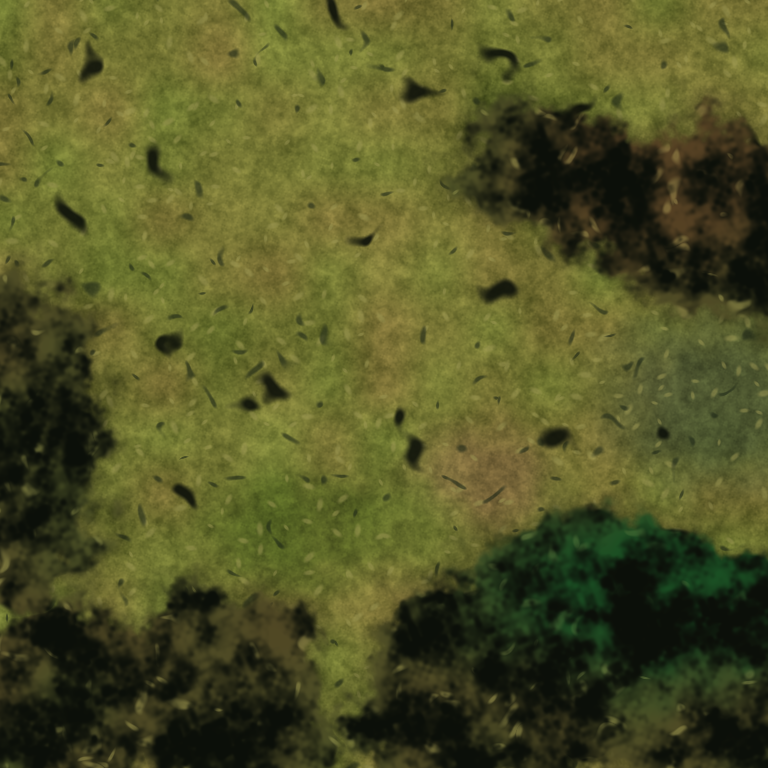
A three.js fragment shader for this texture:

```glsl
varying vec2 vUv;

const vec3 STRAW = vec3(0.62, 0.60, 0.33);
const vec3 GRASS_LIGHT = vec3(0.54, 0.53, 0.26);
const vec3 GRASS_DARK = vec3(0.35, 0.36, 0.15);
const vec3 GRASS_LUSH = vec3(0.30, 0.37, 0.12);
const vec3 GRASS_DULL = vec3(0.27, 0.31, 0.18);
const vec3 BARE_EARTH = vec3(0.50, 0.39, 0.25);
const vec3 SHADOW = vec3(0.045, 0.06, 0.035);
const vec3 LEAF = vec3(0.25, 0.28, 0.13);
const vec3 LEAF_BROWN = vec3(0.29, 0.22, 0.12);
const vec3 LEAF_GREEN = vec3(0.09, 0.27, 0.12);

float hash(vec2 p) {
  vec3 q = fract(p.xyx * 0.1031);
  q += dot(q, q.yzx + 33.33);
  return fract((q.x + q.y) * q.z);
}

mat2 rotation(float angle) {
  float c = cos(angle), s = sin(angle);
  return mat2(c, -s, s, c);
}

float noise(vec2 p) {
  vec2 cell = floor(p), f = fract(p);
  f = f * f * (3.0 - 2.0 * f);
  float low = mix(hash(cell), hash(cell + vec2(1.0, 0.0)), f.x);
  float high = mix(hash(cell + vec2(0.0, 1.0)), hash(cell + 1.0), f.x);
  return mix(low, high, f.y);
}

// Layered noise, turned between octaves to hide the lattice
float fbm(vec2 p, float gain) {
  float sum = 0.0, weight = 1.0, total = 0.0;
  for (int i = 0; i < 4; i++) {
    sum += weight * noise(p);
    total += weight;
    weight *= gain;
    p = rotation(0.65) * p * 2.05 + 17.3;
  }
  return sum / total;
}

// Scattered soft slivers with random place, size and direction
float flecks(vec2 p, float cells, float chance, float size, float seed) {
  vec2 g = p * cells;
  float mask = 0.0;
  for (int j = -1; j <= 1; j++) {
    for (int i = -1; i <= 1; i++) {
      vec2 cell = floor(g) + vec2(float(i), float(j));
      vec2 center = cell + vec2(hash(cell + seed), hash(cell + seed + 31.0));
      float pick = hash(cell + seed + 57.0);
      vec2 q = rotation(6.283 * hash(cell + seed + 83.0)) * (g - center);
      float radius = size * (1.3 - 0.7 * pick / chance);
      float body = 1.0 - smoothstep(0.3, 1.0, length(q * vec2(1.0, 2.1)) / max(radius, 0.01));
      mask = max(mask, step(pick, chance) * body);
    }
  }
  return mask;
}

float ellipse(vec2 p, vec2 center, vec2 radii, float angle) {
  vec2 q = rotation(angle) * (p - center);
  return (length(q / radii) - 1.0) * min(radii.x, radii.y);
}

float patchMask(vec2 p, vec2 center, vec2 radii) {
  return 1.0 - smoothstep(0.3, 1.2, length((p - center) / radii));
}

// Distance to the thickets at the right, left and lower edges
float thickets(vec2 p) {
  float d = ellipse(p, vec2(0.72, 0.78), vec2(0.135, 0.09), -0.5);
  d = min(d, ellipse(p, vec2(0.93, 0.71), vec2(0.17, 0.125), -0.15));
  d = min(d, ellipse(p, vec2(0.02, 0.41), vec2(0.115, 0.22), 0.0));
  d = min(d, ellipse(p, vec2(0.29, 0.09), vec2(0.135, 0.14), 0.0));
  d = min(d, ellipse(p, vec2(0.08, 0.08), vec2(0.15, 0.13), 0.0));
  d = min(d, ellipse(p, vec2(0.78, 0.18), vec2(0.19, 0.16), 0.0));
  d = min(d, ellipse(p, vec2(0.61, 0.09), vec2(0.15, 0.14), 0.3));
  return min(d, ellipse(p, vec2(0.95, 0.12), vec2(0.22, 0.15), 0.0));
}

vec3 meadow(vec2 p, vec2 warped) {
  float broad = fbm(p * 9.0, 0.6);
  float grain = fbm(p * 48.0 + 5.0, 0.85);
  float tone = 0.52 + 0.9 * (broad - 0.5) + 1.7 * (grain - 0.5);
  vec3 tint = mix(vec3(1.07, 0.98, 1.0), vec3(0.93, 1.03, 0.88), noise(p * 14.0 + 40.0));
  vec3 color = mix(GRASS_DARK, GRASS_LIGHT, clamp(tone, -0.4, 1.3)) * tint;
  float shade = 0.65 + 0.7 * grain;
  color = mix(color, GRASS_LUSH * shade, 0.75 * patchMask(warped, vec2(0.40, 0.31), vec2(0.18, 0.10)));
  color = mix(color, GRASS_DULL * shade, 0.85 * patchMask(warped, vec2(0.93, 0.48), vec2(0.17, 0.14)));
  color = mix(color, BARE_EARTH * shade, 0.6 * patchMask(warped, vec2(0.63, 0.38), vec2(0.11, 0.08)));
  color = mix(color, STRAW, 0.5 * flecks(p, 44.0, 0.3, 0.42, 3.0));
  color = mix(color, SHADOW * 2.5, 0.6 * flecks(warped, 32.0, 0.2, 0.38, 11.0));
  return mix(color, SHADOW, 0.9 * flecks(warped, 9.0, 0.3, 0.28, 29.0));
}

vec3 foliage(vec2 p, vec2 warped, float depth) {
  float clumps = fbm(p * 17.0 + 60.0, 0.75);
  float light = smoothstep(0.36, 0.8, clumps + 0.13 * (1.0 - depth));
  float green = patchMask(warped, vec2(0.87, 0.23), vec2(0.32, 0.15));
  float brown = patchMask(warped, vec2(0.87, 0.77), vec2(0.28, 0.2));
  vec3 leaf = mix(LEAF, LEAF_BROWN, max(brown, 0.6 * noise(p * 11.0)));
  leaf = mix(leaf, LEAF_GREEN, green);
  vec3 color = mix(SHADOW, leaf * 1.15, light);
  float glint = flecks(warped, 34.0, 0.4, 0.5, 47.0) * smoothstep(0.4, 0.65, clumps + 0.1 * (1.0 - depth));
  return mix(color, mix(STRAW, leaf * 1.8, 0.5), 0.65 * glint * (1.0 - 0.6 * green));
}

void main() {
  vec2 p = vUv;
  vec2 warp = vec2(noise(p * 38.0), noise(p * 38.0 + 71.0)) - 0.5;
  vec2 warped = p + 0.028 * warp;
  float d = thickets(warped) + 0.09 * (fbm(p * 16.0 + 23.0, 0.65) - 0.5);
  float cover = 1.0 - smoothstep(-0.012, 0.012, d);
  float depth = 1.0 - smoothstep(-0.07, 0.0, d);
  vec3 ground = meadow(p, warped) * mix(0.8, 1.0, smoothstep(0.0, 0.035, d));
  gl_FragColor = vec4(mix(ground, foliage(p, warped, depth), cover), 1.0);
}
```
